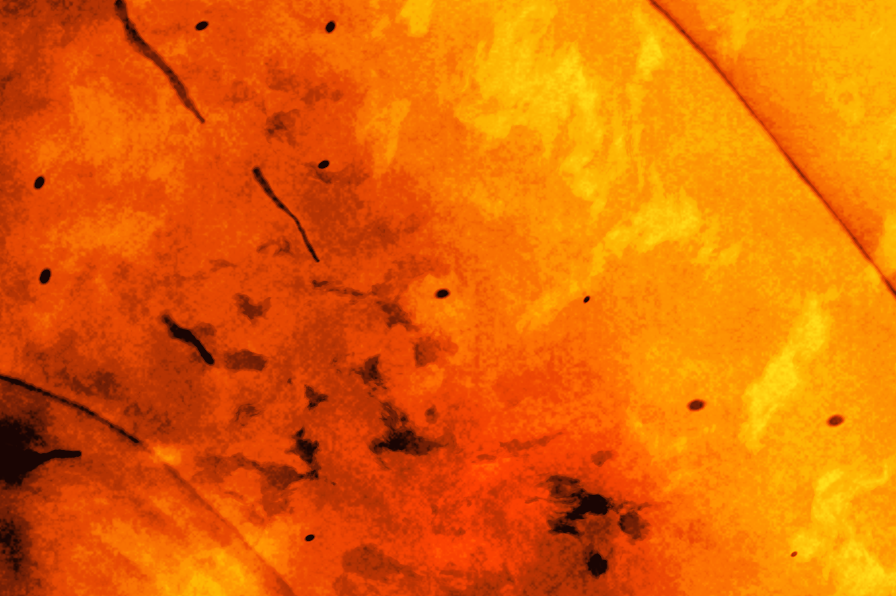
Give the GLSL for this texture, as a WebGL 2 fragment shader.

```glsl
#version 300 es
precision highp float;
// Backlit amber: a glowing orange resin with folds, cracks, flecks and dark inclusions.
uniform vec2 u_resolution;
out vec4 fragColor;

const vec3 SOOT   = vec3(0.10, 0.02, 0.01);
const vec3 BROWN  = vec3(0.45, 0.12, 0.02);
const vec3 RUST   = vec3(0.71, 0.20, 0.01);
const vec3 EMBER  = vec3(0.90, 0.28, 0.01);
const vec3 ORANGE = vec3(0.97, 0.44, 0.01);
const vec3 HONEY  = vec3(0.99, 0.57, 0.01);
const vec3 GOLD   = vec3(0.99, 0.70, 0.01);
const vec3 YELLOW = vec3(1.00, 0.87, 0.10);
const float BASE_LIGHT   = 0.49;
const float GLOW_GAIN    = 0.35;
const float MOTTLE       = 0.34;
const float GRAIN        = 0.11;
const float CRUMB_DEPTH  = 0.34;
const float FLECK_GAIN   = 0.24;
const float SPECK_CELL   = 0.21;
const float SPECK_CHANCE = 0.30;

float hash(vec2 p) {
  return fract(sin(dot(p, vec2(127.1, 311.7))) * 43758.5453);
}

float noise(vec2 p) {
  vec2 i = floor(p), f = fract(p);
  f = f * f * (3.0 - 2.0 * f);
  return mix(mix(hash(i), hash(i + vec2(1, 0)), f.x),
             mix(hash(i + vec2(0, 1)), hash(i + vec2(1, 1)), f.x), f.y);
}

float fbm(vec2 p) {
  float sum = 0.0, amp = 0.5;
  for (int i = 0; i < 5; i++) {
    sum += amp * noise(p);
    p = mat2(1.6, 1.2, -1.2, 1.6) * p + 7.3;
    amp *= 0.5;
  }
  return sum;
}

// Soft elliptical spot
float blob(vec2 p, vec2 center, vec2 radius) {
  vec2 q = (p - center) / radius;
  return exp(-dot(q, q));
}

// Ragged tapering crack from a to b
float crack(vec2 p, vec2 a, vec2 b, float width) {
  vec2 ab = b - a;
  float h = clamp(dot(p - a, ab) / dot(ab, ab), 0.0, 1.0);
  float w = width * (1.0 - 0.7 * h) * (0.4 + 1.2 * noise(p * 45.0));
  return 1.0 - smoothstep(0.3 * w, w + 0.004, length(p - a - ab * h));
}

// Sparse dark inclusions, one at most per cell
float specks(vec2 p) {
  vec2 cell = floor(p / SPECK_CELL);
  vec2 q = fract(p / SPECK_CELL) - 0.3 - 0.4 * vec2(hash(cell), hash(cell + 5.7));
  float a = 2.0 + hash(cell + 2.9);
  q = mat2(cos(a), sin(a), -sin(a), cos(a)) * q * SPECK_CELL / vec2(1.6, 1.0);
  float r = mix(0.004, 0.010, hash(cell + 9.1));
  return step(hash(cell + 3.3), SPECK_CHANCE) * (1.0 - smoothstep(0.5 * r, 1.3 * r, length(q)));
}

vec3 amber(float t) {
  vec3 c = mix(SOOT, BROWN, smoothstep(0.0, 0.17, t));
  c = mix(c, RUST, smoothstep(0.17, 0.33, t));
  c = mix(c, EMBER, smoothstep(0.33, 0.50, t));
  c = mix(c, ORANGE, smoothstep(0.50, 0.67, t));
  c = mix(c, HONEY, smoothstep(0.67, 0.80, t));
  c = mix(c, GOLD, smoothstep(0.80, 0.94, t));
  return mix(c, YELLOW, smoothstep(0.94, 1.2, t));
}

void main() {
  vec2 p = gl_FragCoord.xy / u_resolution.y;
  vec2 warp = vec2(fbm(p * 7.0), fbm(p * 7.0 + 31.0)) - 0.48;
  vec2 w = p + 0.10 * warp;

  // Broad light and shade
  float glow = smoothstep(0.72, 1.30, dot(w, vec2(0.87, 0.50)));
  float t = BASE_LIGHT + GLOW_GAIN * glow;
  t += 0.12 * blob(w, vec2(0.20, 0.72), vec2(0.16, 0.18));
  t -= 0.20 * blob(w, vec2(0.00, 1.00), vec2(0.14, 0.12));
  t -= 0.12 * blob(w, vec2(0.00, 0.72), vec2(0.08, 0.25));
  t -= 0.11 * blob(w, vec2(0.52, 0.58), vec2(0.13, 0.20));
  t -= 0.12 * blob(w, vec2(0.60, 0.27), vec2(0.13, 0.17));
  t -= 0.16 * blob(w, vec2(0.18, 0.38), vec2(0.22, 0.07));
  t -= 0.30 * blob(w, vec2(0.97, 0.06), vec2(0.14, 0.15));

  // Mottling, crumbled dark patches, bright slanted flecks
  t += MOTTLE * (fbm(w * 13.0) - 0.48) * mix(1.0, 0.6, glow);
  float crumbZone = blob(p, vec2(0.58, 0.32), vec2(0.20, 0.22)) + blob(p, vec2(0.46, 0.66), vec2(0.08, 0.16))
                  + blob(p, vec2(1.00, 0.12), vec2(0.14, 0.13)) + 0.25 * (1.0 - glow);
  t -= CRUMB_DEPTH * min(crumbZone, 1.0) * smoothstep(0.53, 0.70, fbm(w * vec2(17.0, 22.0) + 4.0));
  vec2 slant = mat2(0.87, 0.50, -0.50, 0.87) * w;
  float fleck = smoothstep(0.54, 0.72, fbm(slant * vec2(16.0, 9.0) + 11.0));
  t += FLECK_GAIN * fleck * (0.25 + 0.75 * glow);

  // Upper right fold: sharp lip with a shadow behind it
  float lip = (p.y - 1.0 + 1.17 * (p.x - 1.09)) / 1.54 + 0.012 * sin(9.0 * p.x) + 0.015 * warp.x;
  float behind = smoothstep(-0.002, 0.004, lip);
  t += behind * (0.06 - 0.38 * exp(-max(lip, 0.0) / 0.055));
  t -= 0.30 * exp(-pow(lip / 0.005, 2.0)) * (0.5 + noise(p * 14.0));

  // Lower left fold: curved rim over a streaked hollow
  float rim = 0.37 - 0.30 * p.x - 0.88 * p.x * p.x - p.y;
  rim = rim / length(vec2(1.0, 0.30 + 1.76 * p.x)) + 0.02 * warp.y;
  float hollow = smoothstep(-0.003, 0.006, rim);
  float streak = noise(vec2(rim * 38.0, p.x * 5.0)) - 0.5;
  t += hollow * (0.20 * streak - 0.14 * exp(-max(rim, 0.0) / 0.07));
  t -= hollow * 0.40 * blob(w, vec2(0.00, 0.24), vec2(0.15, 0.06));
  t -= 0.35 * blob(w, vec2(0.00, 0.07), vec2(0.035, 0.12));
  t += 0.38 * blob(w, vec2(0.32, 0.03), vec2(0.14, 0.09));
  t += 0.42 * blob(w, vec2(0.28, 0.255), vec2(0.035, 0.025));
  t -= 0.30 * exp(-pow(rim / 0.005, 2.0)) * smoothstep(0.55, 0.10, p.x);

  // Cracks and inclusions
  vec2 k = p + 0.06 * warp;
  float dark = max(crack(k, vec2(0.19, 1.00), vec2(0.34, 0.79), 0.013),
                   crack(k, vec2(0.29, 0.47), vec2(0.36, 0.40), 0.013));
  dark = max(dark, crack(k, vec2(0.43, 0.71), vec2(0.52, 0.58), 0.008));
  dark = max(dark, crack(k, vec2(0.00, 0.22), vec2(0.13, 0.255), 0.014));
  t -= 0.38 * dark + 0.65 * specks(p + 0.012 * warp);

  // Fine grain, then colour with a hot red glow low down
  t += GRAIN * (noise(p * 150.0) - 0.5) + 0.6 * GRAIN * (noise(p * 290.0) - 0.5);
  float heat = blob(w, vec2(0.83, 0.15), vec2(0.28, 0.22)) * smoothstep(0.25, 0.50, t);
  vec3 color = amber(t) + heat * vec3(0.09, -0.03, 0.0);
  fragColor = vec4(clamp(color, 0.0, 1.0), 1.0);
}
```
